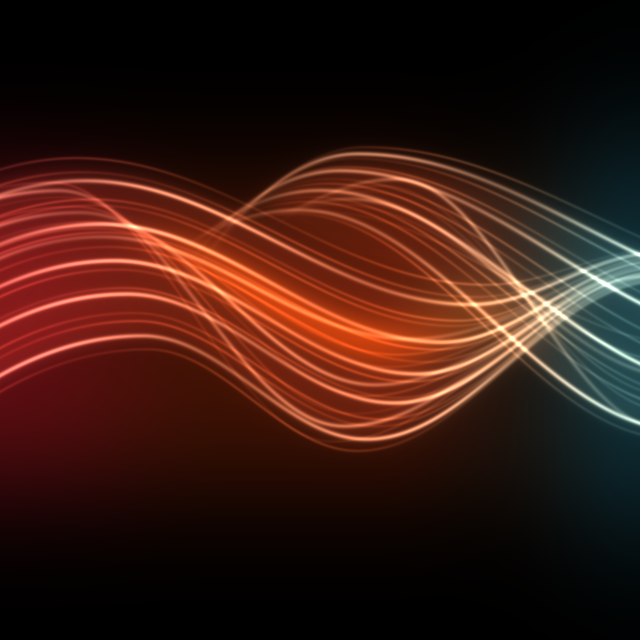
A WebGL 1 fragment shader for this background:

```glsl
precision highp float;
uniform vec2 u_resolution;

// Half a cosine wave joining knot a to knot b
float arc(float x, vec2 a, vec2 b) {
  float u = clamp((x - a.x) / (b.x - a.x), 0.0, 1.0);
  return mix(a.y, b.y, 0.5 - 0.5 * cos(3.14159 * u));
}

float path(float x, vec2 crest, vec2 trough, vec2 end, float bend) {
  float dx = crest.x - x;
  if (dx > 0.0) return crest.y - bend * dx * dx;
  return x < trough.x ? arc(x, crest, trough) : arc(x, trough, end);
}

// Height of strand t (0 to 1 across the bundle) in each of the four bundles
float mainWave(float x, float t) {
  return path(x, mix(vec2(0.12, 0.753), vec2(0.23, 0.456), t),
              mix(vec2(0.76, 0.555), vec2(0.56, 0.297), t),
              mix(vec2(1.03, 0.61), vec2(1.03, 0.56), t), 1.25);
}

float upperWave(float x, float t) {
  return path(x, mix(vec2(0.57, 0.77), vec2(0.46, 0.664), t),
              mix(vec2(1.3, 0.55), vec2(1.05, 0.31), t),
              vec2(1.6, 0.6), mix(3.0, 1.6, t));
}

float crossWave(float x, float t) {
  return path(x, mix(vec2(0.08, 0.715), vec2(0.16, 0.63), t),
              mix(vec2(0.52, 0.31), vec2(0.64, 0.47), t),
              vec2(1.03, 0.57), 1.3);
}

float fallingWave(float x, float t) {
  return path(x, mix(vec2(0.62, 0.72), vec2(0.5, 0.67), t),
              mix(vec2(1.04, 0.33), vec2(1.08, 0.46), t),
              vec2(1.6, 0.6), 2.0);
}

float bundle(float x, float t, int kind) {
  if (kind == 0) return mainWave(x, t);
  if (kind == 1) return upperWave(x, t);
  return kind == 2 ? crossWave(x, t) : fallingWave(x, t);
}

// Colour of light along the horizontal axis
vec3 strandTint(float x) {
  vec3 c = mix(vec3(0.8, 0.3, 0.26), vec3(0.85, 0.38, 0.2), smoothstep(0.05, 0.35, x));
  c = mix(c, vec3(0.82, 0.53, 0.35), smoothstep(0.58, 0.77, x));
  return mix(c, vec3(0.6, 0.7, 0.64), smoothstep(0.8, 0.96, x));
}

vec3 strands(vec2 p, int kind, float count, float phase) {
  vec3 light = vec3(0.0);
  vec3 tint = strandTint(p.x);
  float pixel = 1.0 / min(u_resolution.x, u_resolution.y);
  for (int i = 0; i < 16; i++) {
    float n = float(i);
    if (n >= count) break;
    // Uneven spacing
    float t = n / (count - 1.0) + 0.018 * sin(2.7 * n);
    float y = bundle(p.x, t, kind);
    float slope = (bundle(p.x + 0.002, t, kind) - y) / 0.002;
    float d = abs(p.y - y) / sqrt(1.0 + slope * slope);

    // Every third strand is bold and almost white
    float bold = pow(0.5 + 0.5 * cos(2.0944 * (n - phase)), 3.0);
    float shimmer = 0.72 + 0.28 * sin(11.0 * p.x + 2.3 * n);
    float width = max(0.0025 + 0.001 * bold, 0.8 * pixel);
    float core = exp(-d * d / (width * width));
    vec3 hue = mix(tint, vec3(1.0, 0.88, 0.74), 0.55 * bold);
    light += hue * shimmer * (core * (0.27 + 0.55 * bold)
                              + exp(-d * 90.0) * (0.02 + 0.05 * bold));
  }
  return light;
}

// Soft mask between two heights
float between(float y, float low, float high) {
  return smoothstep(low - 0.01, low + 0.05, y) * (1.0 - smoothstep(high - 0.05, high + 0.01, y));
}

void main() {
  vec2 p = gl_FragCoord.xy / u_resolution;

  // Backdrop: crimson, brown and teal, fading to black above and below
  vec3 color = mix(vec3(0.36, 0.05, 0.065), vec3(0.25, 0.07, 0.015), smoothstep(0.0, 0.35, p.x));
  color = mix(color, vec3(0.12, 0.085, 0.06), smoothstep(0.58, 0.85, p.x));
  color = mix(color, vec3(0.06, 0.18, 0.21), smoothstep(0.77, 1.0, p.x));
  float height = abs(p.y - 0.475) / mix(0.265, 0.32, smoothstep(0.7, 1.0, p.x));
  color *= exp(-height * height * height);

  // Translucent ribbons
  float ribbon = between(p.y, mainWave(p.x, 1.0), mainWave(p.x, 0.0));
  color += vec3(0.15, 0.045, 0.03) * ribbon * (1.0 - smoothstep(0.6, 0.85, p.x));
  float lensFloor = min(upperWave(p.x, 1.0), mainWave(p.x, 0.1));
  float lens = between(p.y, lensFloor, upperWave(p.x, 0.0));
  color += mix(vec3(0.16, 0.05, 0.025), vec3(0.06, 0.09, 0.085), smoothstep(0.65, 0.95, p.x))
           * lens * smoothstep(0.3, 0.48, p.x);

  // Ember glow along the middle, and the flare at the crossing
  float ember = (p.y - crossWave(p.x, 0.95)) / 0.04;
  color += vec3(0.36, 0.12, 0.0) * exp(-ember * ember)
           * smoothstep(0.15, 0.42, p.x) * (1.0 - smoothstep(0.55, 0.78, p.x));
  vec2 flare = (p - vec2(0.74, 0.51)) / vec2(0.1, 0.06);
  color += vec3(0.18, 0.1, 0.03) * exp(-dot(flare, flare));

  // Luminous strands
  color += strands(p, 0, 16.0, 2.0) * (1.0 - 0.45 * smoothstep(0.7, 0.95, p.x));
  color += strands(p, 1, 12.0, 1.0) * smoothstep(0.27, 0.68, p.x);
  color += 0.6 * strands(p, 2, 8.0, 1.0) * (1.0 - 0.8 * smoothstep(0.6, 0.9, p.x));
  color += 0.5 * strands(p, 3, 6.0, 0.0) * smoothstep(0.4, 0.65, p.x);

  gl_FragColor = vec4(min(color, 1.0), 1.0);
}
```
